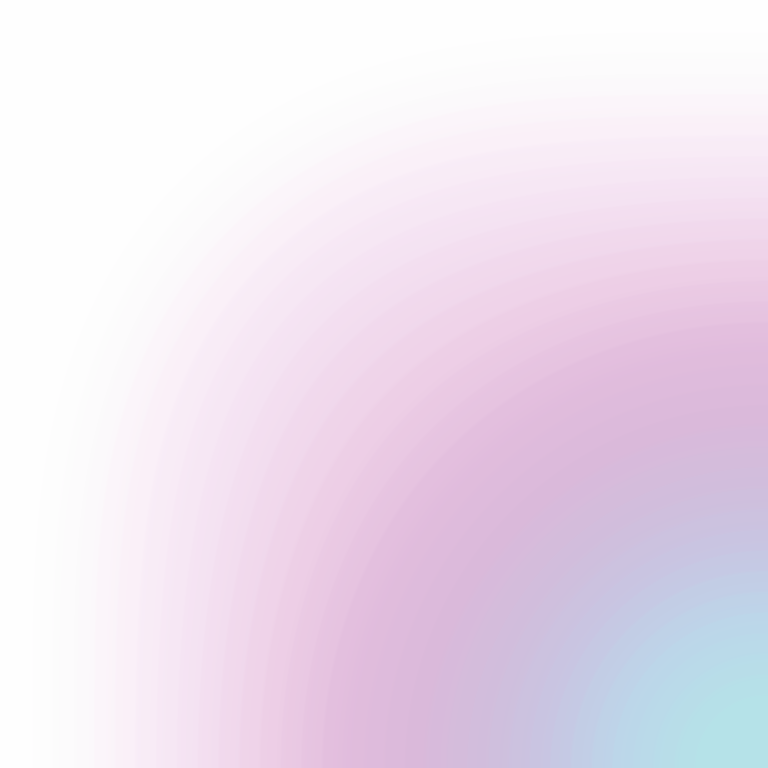
This background is drawn by a Shadertoy shader. Its source:

```glsl
const int STOPS = 11;

const float STOP_RADIUS[STOPS] = float[STOPS](
    0.09, 0.195, 0.29, 0.365, 0.46, 0.56, 0.65, 0.75, 0.835, 0.90, 0.97);

const vec3 STOP_COLOR[STOPS] = vec3[STOPS](
    vec3(0.710, 0.886, 0.910),  // aqua
    vec3(0.737, 0.839, 0.914),  // sky
    vec3(0.784, 0.773, 0.886),  // periwinkle
    vec3(0.816, 0.745, 0.863),  // lavender
    vec3(0.855, 0.725, 0.855),  // plum
    vec3(0.886, 0.742, 0.867),  // orchid
    vec3(0.930, 0.810, 0.902),  // pink
    vec3(0.957, 0.886, 0.949),  // pale lilac
    vec3(0.980, 0.941, 0.973),  // blush
    vec3(0.986, 0.982, 0.986),  // pearl
    vec3(0.997));               // white

// Radius whose outer contours bulge along the diagonals
float bulgedRadius(vec2 p, float bulge) {
    float r = length(p);
    float sinDouble = 2.0 * p.x * p.y / max(r * r, 1e-5);
    float amount = bulge * smoothstep(0.5, 0.95, r);
    return r / (1.0 + amount * sinDouble * sinDouble);
}

// Partly flattens a ramp into steps with smooth edges
float terrace(float d, float stepSize, float strength, float pixel) {
    float s = d / stepSize;
    float edge = clamp(1.5 * pixel / stepSize, 0.05, 0.5);
    float stepped = floor(s) + smoothstep(0.5 - edge, 0.5 + edge, fract(s));
    return mix(d, stepped * stepSize, strength);
}

// Piecewise gradient through the colour stops
vec3 gradient(float d) {
    vec3 color = STOP_COLOR[0];
    for (int i = 1; i < STOPS; i++) {
        float a = STOP_RADIUS[i - 1];
        float b = STOP_RADIUS[i];
        color = mix(color, STOP_COLOR[i], clamp((d - a) / (b - a), 0.0, 1.0));
    }
    return color;
}

void mainImage(out vec4 fragColor, in vec2 fragCoord) {
    vec2 uv = fragCoord / iResolution.xy;
    float pixel = 1.0 / min(iResolution.x, iResolution.y);

    // Glow spreading from the lower right corner
    vec2 glowCenter = vec2(1.0, 0.0);
    float d = bulgedRadius(uv - glowCenter, 0.13);

    // Faint contour bands
    d = terrace(d, 0.027, 0.6, pixel);

    fragColor = vec4(gradient(d), 1.0);
}
```
